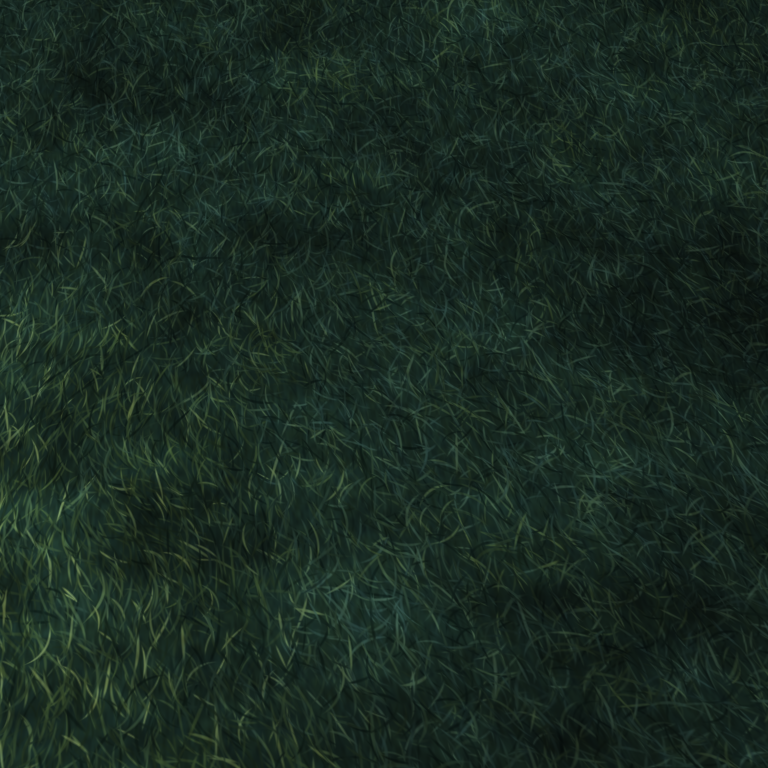
Give the GLSL for this texture, as a WebGL 1 fragment shader.

```glsl
precision highp float;
// A dim meadow at dusk: long, tangled grass seen from above at a slant.
// Layers of jittered, curved blades are painted over a streaky thatch;
// they shrink with distance, and warm light touches the lower left.
uniform vec2 u_resolution;

#define LAYERS 13
#define CELL 0.050        // blade cell size at the lower edge
#define PERSPECTIVE 0.85  // how fast blades shrink upwards
#define BLADE_WIDTH 0.038 // half width, in cells
#define BLADE_BEND 0.55
#define SOFTNESS 0.0018   // edge blur, in canvas units
#define OPACITY 0.78
#define PATCH_CONTRAST 0.95
#define CLUMP_CONTRAST 0.42
#define GRAIN 0.30

const vec3 SHADE = vec3(0.036, 0.080, 0.066);
const vec3 THATCH = vec3(0.080, 0.140, 0.114);
const vec3 COOL_BLADE = vec3(0.180, 0.278, 0.245);
const vec3 WARM_BLADE = vec3(0.235, 0.318, 0.185);
const vec3 GLINT = vec3(0.380, 0.450, 0.280);

float hash(vec2 p) {
  return fract(sin(dot(p, vec2(127.1, 311.7))) * 43758.5453);
}

float noise(vec2 p) {
  vec2 i = floor(p), f = fract(p);
  f = f * f * (3.0 - 2.0 * f);
  float low = mix(hash(i), hash(i + vec2(1.0, 0.0)), f.x);
  float high = mix(hash(i + vec2(0.0, 1.0)), hash(i + 1.0), f.x);
  return mix(low, high, f.y);
}

float fbm(vec2 p) {
  return 0.55 * noise(p) + 0.3 * noise(p * 2.1 + 7.3) + 0.15 * noise(p * 4.3 + 2.9);
}

// Coverage of one curved, tapering blade centred on the origin.
float blade(vec2 d, float angle, float halfLength, float bend, float soft) {
  vec2 dir = vec2(sin(angle), cos(angle));
  float along = dot(d, dir);
  float across = d.x * dir.y - d.y * dir.x - bend * along * along;
  float t = clamp(along / halfLength, -1.0, 1.0);
  float width = BLADE_WIDTH * (1.0 - 0.7 * t * t);
  float side = 1.0 - smoothstep(width - soft, width + soft, abs(across));
  return side * (1.0 - smoothstep(0.5, 1.0, abs(along) / halfLength));
}

void main() {
  vec2 p = gl_FragCoord.xy / u_resolution.y;

  // Ground plane: distances grow with height on the canvas.
  float depth = 1.0 + PERSPECTIVE * p.y;
  vec2 ground = vec2((p.x - 0.2) * depth, p.y + 0.5 * PERSPECTIVE * p.y * p.y);

  // Broad light, tufts, clumps and wind direction.
  float tuft = fbm(ground * vec2(4.0, 6.0) + 3.7);
  float clump = fbm(ground * vec2(20.0, 24.0) + 11.3);
  float lit = 1.0 - smoothstep(0.05, 0.72, length((p - vec2(0.0, 0.2)) * vec2(1.0, 0.95)) + 0.3 * (tuft - 0.5));
  float hue = noise(ground * 9.0 + 21.0);
  float lean = 1.2 * (noise(ground * 5.0 + 40.0) - 0.5) - 0.25;
  float spread = mix(2.1, 1.15, lit);

  // Streaky thatch between the blades.
  vec3 col = THATCH;

  for (int layer = 0; layer < LAYERS; layer++) {
    float n = float(layer);
    float cell = CELL * (0.7 + 0.55 * fract(n * 0.618));
    vec2 q = ground / cell + vec2(n * 17.37, n * 9.71);
    vec2 base = floor(q);
    float soft = max(SOFTNESS, depth / u_resolution.y) / cell;
    for (int j = -1; j <= 1; j++) {
      for (int i = -1; i <= 1; i++) {
        vec2 id = base + vec2(float(i), float(j));
        vec2 seed = id + n * 3.13;
        float r1 = hash(seed), r2 = hash(seed + 51.7);
        float r3 = hash(seed + 93.1), r4 = hash(seed + 137.9);
        float angle = lean + spread * (r1 + r3 - 1.0);
        float bend = BLADE_BEND * (2.0 * r4 - 1.0);
        float cover = blade(q - id - vec2(r1, r2), angle, mix(0.4, 0.85, r3), bend, soft);

        // Cool blades in shadow, warm ones and glints in the light.
        float warmth = clamp(0.7 * lit + 0.8 * (hue - 0.35) + 0.9 * (r2 - 0.4), 0.0, 1.0);
        float tone = fract(r4 * 7.0 + r2 * 3.0);
        vec3 tint = mix(SHADE, mix(COOL_BLADE, WARM_BLADE, warmth), tone);
        float glint = smoothstep(0.86, 1.0, tone) * (0.2 + 0.8 * lit);
        col = mix(col, mix(tint, GLINT, glint), cover * OPACITY);
      }
    }
  }

  // Fine upright streaks, with a slight drift between blue and yellow.
  float streak = noise(ground * vec2(210.0, 85.0)) - 0.5;
  float drift = noise(ground * vec2(95.0, 60.0) + 5.1) - 0.5;
  col *= 1.0 + GRAIN * (streak + drift * vec3(0.35, 0.1, -0.45));

  // Hollows and raised tufts, then the overall fall of light.
  col *= 1.0 + PATCH_CONTRAST * (tuft - 0.5) + CLUMP_CONTRAST * (clump - 0.5);
  col *= 0.95 + 0.36 * lit - 0.1 * smoothstep(0.6, 1.0, p.x);
  gl_FragColor = vec4(col, 1.0);
}
```
